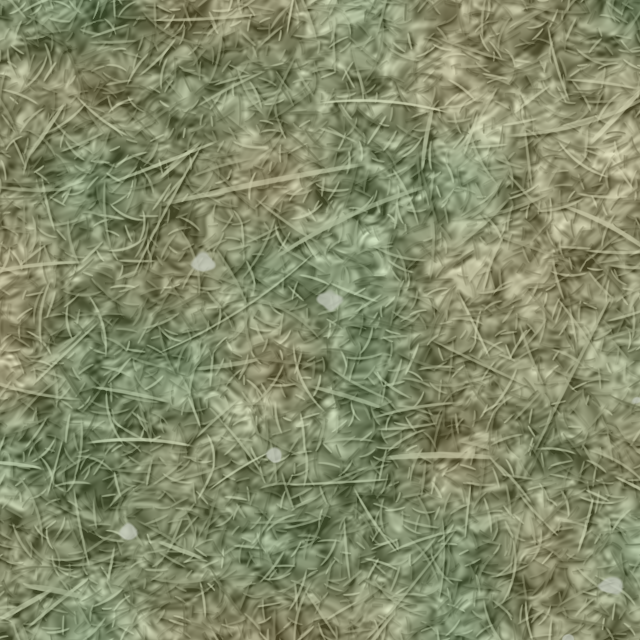
Write a three.js fragment shader that draws this texture.

```glsl
// Matted dry grass: mottled ground, layers of short fibres, long pale straws and a few pebbles.
varying vec2 vUv;

#define DARK vec3(0.25, 0.27, 0.15)
#define LIGHT vec3(0.80, 0.83, 0.70)
#define PEBBLE vec3(0.77, 0.79, 0.74)
#define BASE_TONE 0.52
#define GRAIN_CONTRAST 0.85
#define PATCH_CONTRAST 0.50
#define FIBRE_OPACITY 0.62
#define SHADOW 0.24
#define SOFTNESS 0.0015
#define STRAWS 46
#define PEBBLES 7

float hash(vec2 p) {
  return fract(sin(dot(p, vec2(127.1, 311.7))) * 43758.5453);
}

vec2 hash2(vec2 p) {
  return vec2(hash(p), hash(p + 37.3));
}

float noise(vec2 p) {
  vec2 i = floor(p);
  vec2 f = fract(p);
  f = f * f * (3.0 - 2.0 * f);
  float low = mix(hash(i), hash(i + vec2(1.0, 0.0)), f.x);
  float high = mix(hash(i + vec2(0.0, 1.0)), hash(i + vec2(1.0, 1.0)), f.x);
  return mix(low, high, f.y);
}

vec2 rotate(vec2 p, float angle) {
  float c = cos(angle);
  float s = sin(angle);
  return vec2(c * p.x + s * p.y, c * p.y - s * p.x);
}

// Coverage (x) and one-sided shadow (y) of a bent, tapering blade
vec2 blade(vec2 p, float angle, float halfLength, float halfWidth, float bend) {
  vec2 q = rotate(p, angle);
  q.y += bend * q.x * q.x;
  float along = abs(q.x) / halfLength;
  float ends = 1.0 - smoothstep(0.75, 1.0, along);
  float width = halfWidth * (1.0 - 0.5 * along * along);
  float body = 1.0 - smoothstep(width - SOFTNESS, width + SOFTNESS, abs(q.y));
  float shade = 1.0 - smoothstep(0.0, width + 2.5 * SOFTNESS, abs(q.y + 1.8 * width));
  return vec2(body, shade) * ends;
}

// Warped grain with dark gaps between clumps
float groundTone(vec2 uv) {
  vec2 warp = vec2(noise(uv * 24.0), noise(uv * 24.0 + 51.0)) - 0.5;
  vec2 p = uv + warp * 0.035;
  float fine = 0.6 * noise(p * vec2(75.0, 110.0)) + 0.4 * noise(rotate(p, 0.7) * vec2(65.0, 150.0));
  float clumps = noise(p * 32.0 + 9.0);
  float patches = 0.6 * noise(uv * 5.0 + 3.0) + 0.4 * noise(uv * 12.0 + 17.0);
  return BASE_TONE + GRAIN_CONTRAST * (fine - 0.5)
    + PATCH_CONTRAST * (clumps + patches - 1.0);
}

// One scattered fibre per grid cell, laid over the tone below
float addFibres(float tone, vec2 uv, float cells, float halfWidth, float seed) {
  vec2 home = floor(uv * cells);
  for (int y = -1; y <= 1; y++) {
    for (int x = -1; x <= 1; x++) {
      vec2 cell = home + vec2(float(x), float(y));
      vec2 id = cell + seed;
      vec2 centre = (cell + hash2(id)) / cells;
      vec2 pick = hash2(id + 7.7);
      float angle = 0.6 + 2.8 * (pick.x - 0.5) + 1.6 * (noise(centre * 6.0 + seed) - 0.5);
      float halfLength = mix(0.4, 0.95, pick.y) / cells;
      float bend = (hash(id + 19.1) - 0.5) * cells * 0.6;
      vec2 mark = blade(uv - centre, angle, halfLength, halfWidth, bend);
      float shade = mix(0.22, 1.02, hash(id + 29.5));
      tone -= SHADOW * 0.6 * mark.y * (1.0 - mark.x);
      tone = mix(tone, shade, mark.x * FIBRE_OPACITY);
    }
  }
  return tone;
}

// Long stalks, mostly rising to the right
float addStraws(float tone, vec2 uv) {
  for (int i = 0; i < STRAWS; i++) {
    vec2 id = vec2(float(i), 4.3);
    vec2 pick = hash2(id + 11.0);
    vec2 kind = hash2(id + 23.0);
    float angle = mix(-0.55, 1.6, pick.x);
    float halfLength = mix(0.04, 0.19, pick.y * pick.y);
    float halfWidth = mix(0.0016, 0.0046, kind.x * kind.x);
    float bend = (kind.y - 0.5) * 2.6;
    vec2 mark = blade(uv - hash2(id), angle, halfLength, halfWidth, bend);
    float wear = 0.7 + 0.3 * noise(uv * 45.0 + float(i));
    tone -= SHADOW * mark.y * (1.0 - mark.x);
    tone = mix(tone, mix(0.72, 1.02, hash(id + 31.0)), mark.x * wear * mix(0.6, 1.0, kind.y));
  }
  return tone;
}

void main() {
  float tone = groundTone(vUv);
  tone = addFibres(tone, vUv, 46.0, 0.0016, 3.0);
  tone = addFibres(tone, vUv, 27.0, 0.0019, 61.0);
  tone = addFibres(tone, vUv, 14.0, 0.0020, 113.0);
  tone = addStraws(tone, vUv);
  vec3 color = mix(DARK, LIGHT, clamp(tone, 0.0, 1.08));

  // Slow drift between brownish and cool green litter
  color += (noise(vUv * 7.0 + 41.0) - 0.5) * vec3(0.08, -0.01, -0.01);

  // Pale, rough-edged pebbles
  for (int i = 0; i < PEBBLES; i++) {
    vec2 id = vec2(float(i), 87.0);
    float radius = mix(0.010, 0.022, hash(id + 5.0));
    float edge = length((vUv - hash2(id)) * vec2(1.0, 1.2)) + 0.014 * (noise(vUv * 60.0) - 0.5);
    color = mix(color, PEBBLE, 0.75 * (1.0 - smoothstep(radius * 0.6, radius, edge)));
  }
  gl_FragColor = vec4(color, 1.0);
}
```
